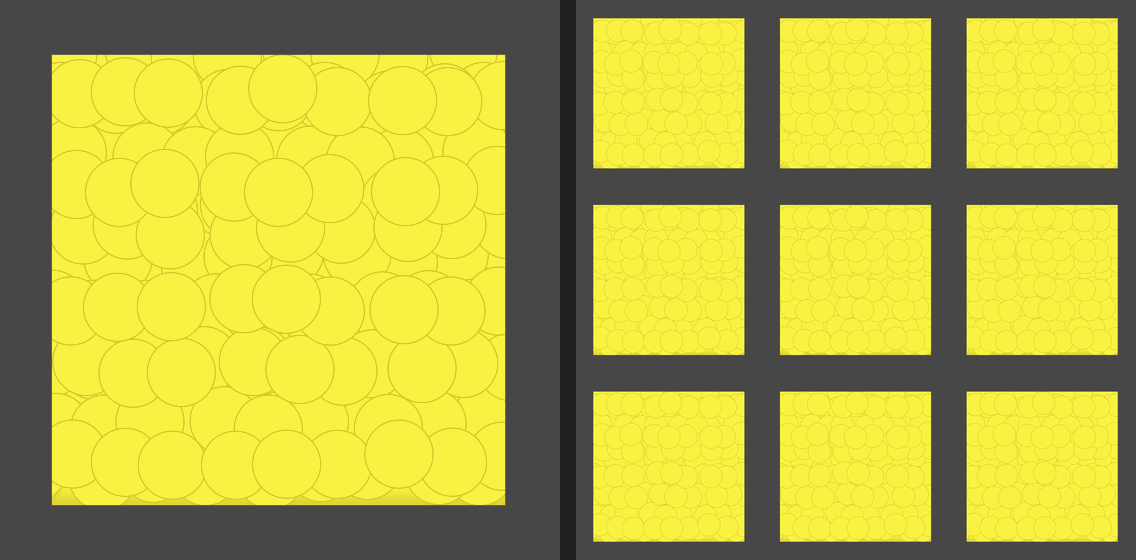
Left: one tile. Right: repeated 3 by 3.
Reproduce this pattern procedurally as a three.js fragment shader.

```glsl
varying vec2 vUv;

float hash(vec2 p) {
  vec3 q = fract(vec3(p.xyx) * 0.1031);
  q += dot(q, q.yzx + 33.33);
  return fract((q.x + q.y) * q.z);
}

// Paints one outlined disc over what is already there
vec3 paintDisc(vec3 color, vec2 p, vec2 center) {
  float d = length(p - center) - 0.0608;
  color = mix(color, vec3(0.98, 0.95, 0.26), 1.0 - smoothstep(-0.001, 0.001, d));
  float ring = 1.0 - smoothstep(0.0004, 0.0019, abs(d));
  return mix(color, vec3(0.83, 0.79, 0.17), ring);
}

// A row holds three clusters of three discs, each stacked in its own order
vec3 paintRow(vec3 color, vec2 p, float y, float shift, float seed) {
  if (abs(p.y - y) > 0.085) return color;
  for (int i = 0; i < 9; i++) {
    float cluster = floor((float(i) + 0.5) / 3.0);
    float k = float(i) - cluster * 3.0;
    float member = cluster < 0.5 ? k : (cluster < 1.5 ? mod(k * 2.0, 3.0) : 2.0 - k);
    vec2 id = vec2(cluster * 3.0 + member, seed);
    vec2 jitter = vec2(hash(id + 3.7), hash(id + 41.3)) - 0.5;
    float x = 0.146 + cluster * 0.294 + member * 0.084 + shift;
    x = 0.06 + mod(x - 0.06, 0.88);
    color = paintDisc(color, p, vec2(x, y) + jitter * vec2(0.018, 0.024));
  }
  return color;
}

void main() {
  vec2 p = vUv;

  // Yellow ground, softly shaded along the left and bottom edges
  float edge = min(p.x - 0.0924, p.y - 0.0977);
  float shade = 1.0 - smoothstep(0.0, 0.036, edge);
  vec3 color = mix(vec3(0.98, 0.95, 0.26), vec3(0.87, 0.84, 0.20), shade);

  // Back rows, widely shifted and painted in a shuffled order
  for (int i = 0; i < 9; i++) {
    float row = mod(float(i) * 4.0, 9.0);
    float shift = (hash(vec2(row, 17.0)) - 0.5) * 0.3;
    float y = 0.155 + row * 0.095 + (hash(vec2(row, 29.0)) - 0.5) * 0.02;
    color = paintRow(color, p, y, shift, row + 11.0);
  }

  // A half hidden row, then five front rows with a wide gap above the third
  color = paintRow(color, p, 0.588, -0.004, 71.0);
  for (int i = 0; i < 5; i++) {
    float row = float(i);
    float y = 0.18 + row * 0.1625 - (i == 2 ? 0.05 : 0.0);
    float shift = (hash(vec2(row, 53.0)) - 0.5) * 0.036;
    color = paintRow(color, p, y, shift, row + 83.0);
  }

  // Plain grey frame, equal on opposite sides so the tile wraps
  vec2 box = abs(p - vec2(0.4974, 0.5)) - vec2(0.405, 0.4023);
  float frame = smoothstep(-0.0008, 0.0008, max(box.x, box.y));
  gl_FragColor = vec4(mix(color, vec3(0.28), frame), 1.0);
}
```
